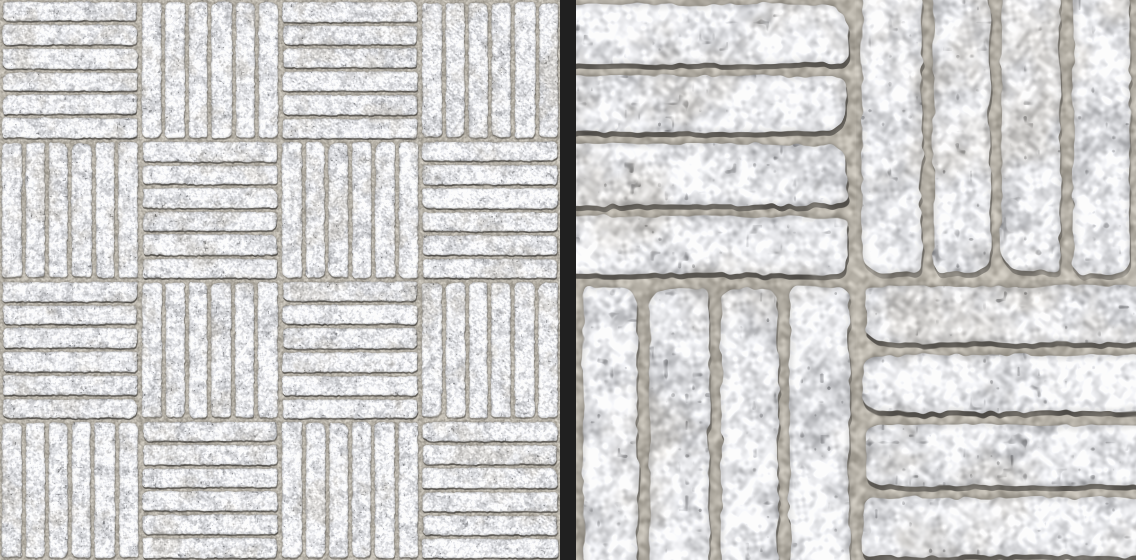
Left, the full canvas; right, a detail of the centre.
Reproduce this texture procedurally as a Shadertoy shader.

```glsl
// Basket-weave paving: square blocks of six pale, worn stone strips, alternately laid flat and upright.
#define BLOCKS 4.0          // blocks across and down
#define STRIPS 6            // strips in each block
#define GAP 0.030           // joint width, in blocks
#define JITTER 0.012        // unevenness of the joints
#define WOBBLE 0.008        // roughness of the stone edges
#define GRAIN 0.40          // strength of the fine speckle
#define SHADOW vec2(0.003, -0.012)
#define WHITE vec3(0.965, 0.968, 0.98)
#define COOL_GREY vec3(0.79, 0.795, 0.81)
#define WARM_GREY vec3(0.80, 0.785, 0.76)
#define GROUT vec3(0.74, 0.72, 0.68)
#define DARK vec3(0.26, 0.25, 0.235)

float hash(vec2 p) {
    return fract(sin(dot(p, vec2(127.1, 311.7))) * 43758.5453);
}

float noise(vec2 p) {
    vec2 i = floor(p), f = fract(p);
    f = f * f * (3.0 - 2.0 * f);
    return mix(mix(hash(i), hash(i + vec2(1, 0)), f.x),
               mix(hash(i + vec2(0, 1)), hash(i + vec2(1, 1)), f.x), f.y);
}

float fbm(vec2 p) {
    float sum = 0.0, amp = 0.5;
    for (int i = 0; i < 4; i++) {
        sum += amp * noise(p);
        p = mat2(1.6, 1.2, -1.2, 1.6) * p + 7.3;
        amp *= 0.6;
    }
    return sum / 1.088;
}

// Fine speckle around zero, rotated so that no lattice shows
float speckle(vec2 p) {
    vec2 r = mat2(0.8, 0.6, -0.6, 0.8) * p;
    return 0.45 * noise(r * 48.0) + 0.55 * noise(r * 88.0 + 4.0) - 0.5;
}

float roundedBox(vec2 p, vec2 halfSize, float radius) {
    vec2 q = abs(p) - halfSize + radius;
    return length(max(q, 0.0)) + min(max(q.x, q.y), 0.0) - radius;
}

// Position of the joint below strip k; the outer joints stay in place
float jointAt(vec2 block, int k) {
    float inner = (k == 0 || k == STRIPS) ? 0.0 : 1.0;
    return float(k) / float(STRIPS)
         + inner * JITTER * (hash(block * 3.1 + float(k) * 5.7) - 0.5);
}

bool isFlat(vec2 p) {
    vec2 block = floor(p);
    return mod(block.x + block.y, 2.0) > 0.5;
}

// x: signed distance to the nearest strip, y: random value of that strip
vec2 strips(vec2 p) {
    vec2 block = mod(floor(p), BLOCKS), local = fract(p);
    vec2 q = isFlat(p) ? local : local.yx;     // x along the strips, y across
    vec2 nearest = vec2(1.0, 0.0);
    for (int k = 0; k < STRIPS; k++) {
        float lo = jointAt(block, k), hi = jointAt(block, k + 1);
        float id = hash(block * 7.7 + float(k) * 1.9 + 2.0);
        vec2 halfSize = vec2(0.5 - GAP * (0.5 + 0.3 * id), 0.5 * (hi - lo - GAP));
        vec2 c = q - vec2(0.5, 0.5 * (lo + hi));
        // each end has its own corner wear
        float worn = hash(vec2(id * 91.0, sign(c.x) + 2.0 * sign(c.y)));
        float d = roundedBox(c, halfSize, 0.018 + 0.042 * worn * worn * worn);
        if (d < nearest.x) nearest = vec2(d, id);
    }
    nearest.x += WOBBLE * (noise(p * 13.0) + noise(p * 50.0) - 1.0);
    return nearest;
}

vec3 stoneColor(vec2 p, float id, float depth) {
    float mottle = fbm(p * 15.0 + id * 37.0);
    float stain = fbm(p * 6.0 + 19.0);
    float grain = speckle(p);
    vec3 col = mix(WHITE, COOL_GREY, 0.85 * smoothstep(0.36, 0.78, mottle));
    col = mix(col, WARM_GREY, 0.55 * smoothstep(0.48, 0.76, stain + 0.12 * (id - 0.5)));
    col += GRAIN * grain + 0.02 * (0.5 - id);
    // tiny dark pits, gathered in patches
    float pits = smoothstep(0.80, 0.96, noise(p.yx * 62.0 + 11.0));
    col -= 0.22 * pits * smoothstep(0.42, 0.62, mottle);
    // worn rim
    return min(col, 0.99) * mix(0.90, 1.0, smoothstep(0.0, 0.018, depth));
}

vec3 jointColor(vec2 p, float d, float aa) {
    vec3 col = GROUT + 0.8 * GRAIN * speckle(p + 5.3);
    // contact line around each stone, then the shadow it casts down and right
    col = mix(col, DARK, 0.30 * exp(-max(d, 0.0) / 0.007));
    float shade = 1.0 - smoothstep(-aa, aa, strips(p - SHADOW).x);
    float strength = (isFlat(p) ? 0.70 : 0.40) + 0.40 * (noise(p * 22.0) - 0.5);
    return mix(col, DARK, shade * strength);
}

void mainImage(out vec4 fragColor, in vec2 fragCoord) {
    vec2 p = fragCoord / iResolution.y * BLOCKS;
    float aa = 0.8 * BLOCKS / iResolution.y;
    vec2 s = strips(p);
    float cover = 1.0 - smoothstep(-aa, aa, s.x);
    vec3 col = mix(jointColor(p, s.x, aa), stoneColor(p, s.y, -s.x), cover);
    fragColor = vec4(clamp(col, 0.0, 1.0), 1.0);
}
```
